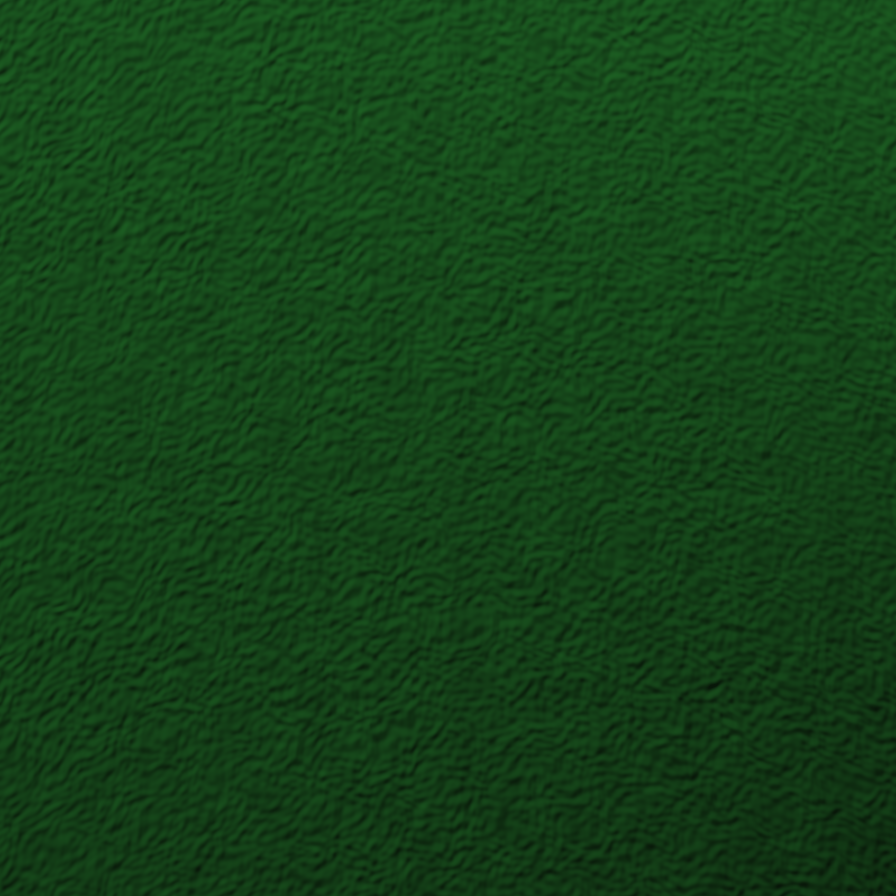
Give the GLSL for this texture, as a three.js fragment shader.

```glsl
// Dark green embossed leather: a bent, slightly stretched gradient noise
// height field, lit from the upper left by a finite difference along the
// light, over a soft falloff that darkens toward the lower right corner.

varying vec2 vUv;

const vec3 SHADOW_GREEN = vec3(0.060, 0.190, 0.070);
const vec3 LIGHT_GREEN  = vec3(0.100, 0.330, 0.120);

// Light level at the corners: 0 is SHADOW_GREEN, 1 is LIGHT_GREEN
const float TONE_BOTTOM_LEFT  = 0.27;
const float TONE_BOTTOM_RIGHT = -0.08;
const float TONE_TOP_LEFT     = 0.81;
const float TONE_TOP_RIGHT    = 0.88;
const float MOTTLE_FREQUENCY  = 24.0;
const float MOTTLE_AMOUNT     = 0.20;

const vec2  GRAIN_FREQUENCY = vec2(98.0, 112.0); // along and across the creases
const float GRAIN_SLOPE     = 0.50;   // crease slope at the left edge
const float GRAIN_BEND      = 0.30;   // flattens creases toward the right
const float WARP_FREQUENCY  = 23.0;
const float WARP_AMOUNT     = 0.009;
const float FOLD_STRENGTH   = 0.50;   // weight of the broader folds
const vec2  LIGHT_DIRECTION = vec2(-0.45, 0.89);
const float LIGHT_STEP      = 0.0027;
const float RELIEF_GAIN     = 0.68;
const float CREASE_DEPTH    = 0.40;   // extra darkening of strong relief

// Pseudo-random unit gradient for a lattice point
vec2 latticeGradient(vec2 cell) {
  vec3 q = fract(cell.xyx * vec3(0.1031, 0.1030, 0.0973));
  q += dot(q, q.yzx + 33.33);
  float angle = 6.28319 * fract((q.x + q.y) * q.z);
  return vec2(cos(angle), sin(angle));
}

float gradientNoise(vec2 p) {
  vec2 cell = floor(p);
  vec2 f = p - cell;
  vec2 fade = f * f * f * (f * (f * 6.0 - 15.0) + 10.0);
  vec2 right = vec2(1.0, 0.0);
  vec2 up = vec2(0.0, 1.0);
  float a = dot(latticeGradient(cell), f);
  float b = dot(latticeGradient(cell + right), f - right);
  float c = dot(latticeGradient(cell + up), f - up);
  float d = dot(latticeGradient(cell + 1.0), f - 1.0);
  return mix(mix(a, b, fade.x), mix(c, d, fade.x), fade.y);
}

// Leather surface: fine pebbling plus broader folds on curved grain lines
float leatherHeight(vec2 uv) {
  vec2 warp = vec2(gradientNoise(uv * WARP_FREQUENCY + 11.0),
                   gradientNoise(uv * WARP_FREQUENCY + 47.0));
  vec2 p = uv + WARP_AMOUNT * warp;
  p.y += p.x * (GRAIN_BEND * p.x - GRAIN_SLOPE);
  p = p * GRAIN_FREQUENCY + 200.0;
  return gradientNoise(p) + FOLD_STRENGTH * gradientNoise(p * 0.53 + 71.0);
}

// Broad light falloff between the four corners, with faint mottling
float lightFalloff(vec2 uv) {
  float bottom = mix(TONE_BOTTOM_LEFT, TONE_BOTTOM_RIGHT, uv.x * uv.x);
  float top = mix(TONE_TOP_LEFT, TONE_TOP_RIGHT, uv.x);
  float mottle = gradientNoise(uv * MOTTLE_FREQUENCY + 90.0);
  return mix(bottom, top, uv.y) + MOTTLE_AMOUNT * mottle;
}

void main() {
  // Slopes facing the light brighten, the far sides fall into shade
  vec2 offset = LIGHT_DIRECTION * LIGHT_STEP;
  float relief = leatherHeight(vUv - offset) - leatherHeight(vUv + offset);
  relief *= RELIEF_GAIN * (1.0 + 0.35 * gradientNoise(vUv * 6.0 + 5.0));

  float tone = lightFalloff(vUv) + relief - CREASE_DEPTH * relief * relief;
  vec3 color = mix(SHADOW_GREEN, LIGHT_GREEN, clamp(tone, -0.7, 1.4));
  gl_FragColor = vec4(color, 1.0);
}
```
